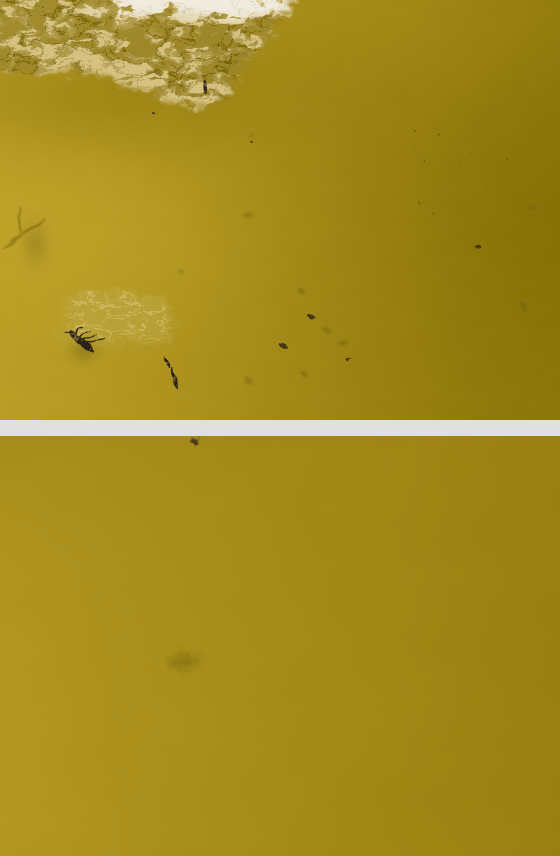
Top: the whole. Bottom: its middle third, enlarged.
This texture is drawn by a WebGL 1 fragment shader. Its source:

```glsl
precision highp float;
uniform vec2 u_resolution;

float hash(vec2 p) {
  vec3 q = fract(vec3(p.xyx) * 0.1031);
  q += dot(q, q.yzx + 33.33);
  return fract((q.x + q.y) * q.z);
}

float noise(vec2 p) {
  vec2 i = floor(p), f = fract(p);
  f = f * f * (3.0 - 2.0 * f);
  return mix(mix(hash(i), hash(i + vec2(1, 0)), f.x),
             mix(hash(i + vec2(0, 1)), hash(i + vec2(1, 1)), f.x), f.y);
}

float fbm(vec2 p) {
  float sum = 0.0, amp = 0.5;
  for (int i = 0; i < 4; i++) {
    sum += amp * noise(p);
    p = mat2(1.6, 1.2, -1.2, 1.6) * p + 17.3;
    amp *= 0.5;
  }
  return sum / 0.9375;
}

// Distance to a capsule whose radius swells in the middle
float sliver(vec2 p, vec2 a, vec2 b, float radius) {
  vec2 d = b - a;
  float t = clamp(dot(p - a, d) / dot(d, d), 0.0, 1.0);
  return length(p - a - d * t) - radius * (0.4 + 2.4 * t * (1.0 - t));
}

float cover(float d, float blur) {
  return 1.0 - smoothstep(-blur, blur, d);
}

float spot(vec2 p, vec2 centre, vec2 size) {
  vec2 d = (p - centre) / size;
  return exp(-dot(d, d));
}

// Murky yellow liquid, bright at the left and dim at the right
vec3 liquid(vec2 p) {
  float shade = smoothstep(-0.15, 1.5, p.x + 0.12 * (fbm(p * 2.5) - 0.5));
  shade += 0.40 * spot(p, vec2(0.2, 0.77), vec2(0.42, 0.13));
  shade += 0.15 * spot(p, vec2(1.3, 0.45), vec2(0.35, 0.4));
  shade -= 0.22 * spot(p, vec2(1.05, 1.0), vec2(0.4, 0.25));
  shade -= 0.18 * spot(p, vec2(0.15, 0.45), vec2(0.4, 0.22));
  vec3 col = mix(vec3(0.725, 0.615, 0.145), vec3(0.555, 0.465, 0.04), shade);
  return col + 0.012 * (fbm(p * vec2(22.0, 34.0)) - 0.5);
}

// Crinkled reflection of the sky in the upper left corner
vec3 reflection(vec3 col, vec2 p) {
  vec2 warp = vec2(fbm(p * vec2(28, 40)), fbm(p * vec2(24, 46) + 9.0)) - 0.5;
  vec2 w = p + warp * vec2(0.06, 0.045);
  float lower = w.y - 0.825 + 0.08 * smoothstep(0.2, 0.48, w.x);
  float right = 0.52 + 0.75 * (w.y - 0.75) - w.x;
  float mask = smoothstep(-0.01, 0.015, lower) * smoothstep(-0.015, 0.025, right);

  float folds = fbm(w * vec2(34, 62));
  float crease = 1.0 - abs(2.0 * fbm(w * vec2(26, 44) + 5.0) - 1.0);
  float sky = smoothstep(0.92, 0.99, w.y) * smoothstep(0.15, 0.3, w.x);
  float band = cover(sliver(w, vec2(0.07, 0.885), vec2(0.48, 0.75), 0.036), 0.025);
  float streak = spot(w, vec2(0.45, 0.9), vec2(0.025, 0.12));
  float light = folds + 0.34 * sky + 0.27 * band + 0.12 * streak - 0.1;

  col = mix(col, vec3(0.60, 0.52, 0.19), 0.7 * mask);
  col = mix(col, vec3(0.69, 0.61, 0.30), mask * smoothstep(0.36, 0.52, light));
  col = mix(col, vec3(0.84, 0.76, 0.50), mask * smoothstep(0.53, 0.60, light));
  col = mix(col, vec3(0.94, 0.92, 0.87), mask * sky * smoothstep(0.58, 0.68, light));
  col -= 0.14 * mask * smoothstep(0.9, 1.0, crease) * (1.0 - 0.6 * sky);

  // Faint patch of flat ripples lower down
  float patchMask = smoothstep(0.13, 0.19, w.x) * smoothstep(0.42, 0.39, w.x)
                  * smoothstep(0.16, 0.22, w.y) * smoothstep(0.31, 0.29, w.y);
  float ripple = 1.0 - abs(2.0 * fbm(w * vec2(22, 85)) - 1.0);
  col = mix(col, vec3(0.74, 0.66, 0.29), 0.55 * patchMask);
  return mix(col, vec3(0.84, 0.77, 0.45), 0.6 * patchMask * smoothstep(0.88, 0.98, ripple));
}

// Scattered debris: crisp when afloat, blurred when sunken
vec3 debris(vec3 col, vec2 p) {
  for (int i = 0; i < 16; i++) {
    float k = float(i) + 1.0;
    vec2 c = vec2(0.36 + 0.95 * hash(vec2(k, 3.7)), 0.02 + 0.8 * hash(vec2(k, 8.1)));
    float angle = 2.2 + 1.6 * hash(vec2(k, 5.3));
    float sunken = step(0.55, hash(vec2(k, 1.9)));
    float size = mix(0.003, 0.009, hash(vec2(k, 6.4)));
    vec2 axis = size * vec2(cos(angle), sin(angle));
    float d = sliver(p, c - axis, c + axis, size * 0.75) + 0.004 * (noise(p * 300.0) - 0.5);
    vec3 tint = mix(vec3(0.24, 0.18, 0.10), vec3(0.42, 0.36, 0.04), sunken);
    col = mix(col, tint, cover(d, mix(0.0015, 0.008, sunken)) * mix(0.9, 0.45, sunken));
  }
  // Fine crumbs in a loose cluster
  for (int i = 0; i < 18; i++) {
    float k = float(i) + 40.0;
    vec2 c = vec2(1.1, 0.6) + 0.24 * (vec2(hash(vec2(k, 2.0)), hash(vec2(k, 7.0))) - 0.5);
    float d = length(p - c) - 0.0025 * hash(vec2(k, 4.0));
    col = mix(col, vec3(0.36, 0.29, 0.04), 0.65 * cover(d, 0.0015));
  }
  return col;
}

// Drowned insect, floating slivers and a sunken twig
vec3 flotsam(vec3 col, vec2 p) {
  vec2 joint = vec2(0.05, 0.44);
  vec2 q = p + 0.008 * (vec2(noise(p * 60.0), noise(p * 60.0 + 7.0)) - 0.5);
  float twig = min(sliver(q, vec2(0.01, 0.41), joint, 0.004),
               min(sliver(q, joint, vec2(0.045, 0.505), 0.003),
                   sliver(q, joint, vec2(0.105, 0.475), 0.004)));
  col = mix(col, vec3(0.47, 0.40, 0.05), 0.55 * cover(twig, 0.004));
  col *= 1.0 - 0.12 * spot(p, vec2(0.085, 0.42), vec2(0.03, 0.045));
  col *= 1.0 - 0.15 * spot(p, vec2(0.2, 0.165), vec2(0.03, 0.025));

  float bug = sliver(q, vec2(0.17, 0.21), vec2(0.219, 0.164), 0.0085);
  bug = min(bug, sliver(p, vec2(0.172, 0.208), vec2(0.153, 0.209), 0.0014));
  for (int i = 0; i < 4; i++) {
    float k = float(i);
    vec2 hip = vec2(0.18 + 0.007 * k, 0.2 - 0.005 * k);
    vec2 knee = hip + vec2(0.008 + 0.007 * k, 0.016 - 0.004 * k);
    bug = min(bug, sliver(q, hip, knee, 0.002));
    bug = min(bug, sliver(q, knee, knee + vec2(0.008 + 0.004 * k, 0.006), 0.0016));
  }
  float leaf = min(sliver(q, vec2(0.39, 0.152), vec2(0.401, 0.123), 0.004),
               min(sliver(q, vec2(0.408, 0.122), vec2(0.421, 0.073), 0.005),
                   sliver(q, vec2(0.488, 0.808), vec2(0.491, 0.778), 0.005)));
  vec3 husk = mix(vec3(0.13, 0.10, 0.07), vec3(0.42, 0.35, 0.25), smoothstep(0.5, 0.9, noise(p * 190.0)));
  return mix(col, husk, 0.92 * cover(min(bug, leaf), 0.0016));
}

void main() {
  vec2 p = gl_FragCoord.xy / u_resolution.y;
  vec3 col = reflection(liquid(p), p);
  col = flotsam(debris(col, p), p);
  gl_FragColor = vec4(col, 1.0);
}
```
